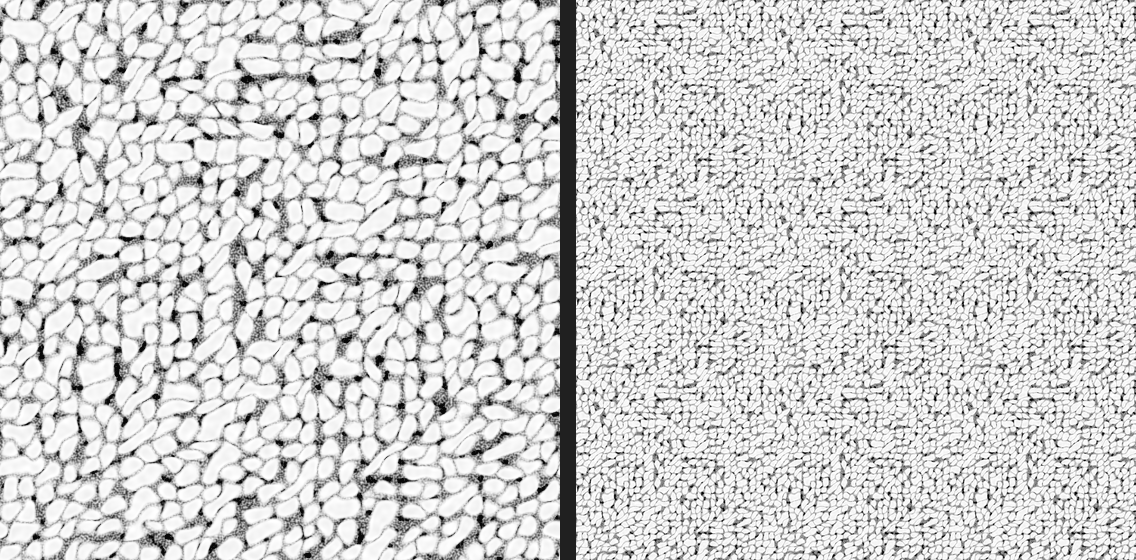
Left, the tile; right, the same tile 3 across and 3 down.
Reproduce this texture procedurally as a Shadertoy shader.

```glsl
// Tiling field of packed pale pebbles with soft, grainy grey gaps and dark pits.

const float PEBBLES = 28.0;      // lattice cells along each side, a multiple of four
const float ROUNDING = 7.5;      // lower values give rounder corners
const float RADIUS = 0.57;       // largest pebble radius in lattice cells
const float LONG_SHARE = 0.24;   // share of even columns that grow long pebbles
const float TAU = 6.2831853;

// Two random values in 0..1 for a lattice cell
vec2 hash2(vec2 cell, uint seed) {
    uvec2 v = uvec2(cell) + uvec2(seed * 1619u, seed * 31337u);
    v = v * 1664525u + 1013904223u;
    v.x += v.y * 1664525u;
    v.y += v.x * 1664525u;
    v ^= v >> 16u;
    v.x += v.y * 1664525u;
    v.y += v.x * 1664525u;
    v ^= v >> 16u;
    return vec2(v & 65535u) / 65535.0;
}

float cornerSlope(vec2 cell, vec2 offset, float period, uint seed) {
    float angle = TAU * hash2(mod(cell, period), seed).x;
    return dot(vec2(cos(angle), sin(angle)), offset);
}

// Gradient noise that wraps after a whole number of cells
float gradientNoise(vec2 uv, float period, uint seed) {
    vec2 p = uv * period;
    vec2 cell = floor(p);
    vec2 f = p - cell;
    vec2 w = f * f * f * (f * (f * 6.0 - 15.0) + 10.0);
    vec2 e = vec2(1.0, 0.0);
    float low = mix(cornerSlope(cell, f, period, seed),
                    cornerSlope(cell + e.xy, f - e.xy, period, seed), w.x);
    float high = mix(cornerSlope(cell + e.yx, f - e.yx, period, seed),
                     cornerSlope(cell + e.xx, f - e.xx, period, seed), w.x);
    return 1.4 * mix(low, high, w.y);
}

float smoothMin(float a, float b, float k) {
    float h = max(k - abs(a - b), 0.0) / k;
    return min(a, b) - 0.25 * k * h * h;
}

// Vector seen in a frame that is stretched along an angle
vec2 stretched(vec2 v, float angle, float stretch) {
    vec2 along = vec2(cos(angle), sin(angle));
    vec2 across = vec2(-along.y, along.x);
    return vec2(dot(v, along) / stretch, dot(v, across) * stretch);
}

// Distance from the origin to the segment a-b
float segmentDistance(vec2 a, vec2 b) {
    vec2 ab = b - a;
    return length(a + ab * clamp(-dot(a, ab) / dot(ab, ab), 0.0, 1.0));
}

vec2 seedPoint(vec2 cell, float count) {
    return cell + 0.5 + 0.6 * (hash2(mod(cell, count), 1u) - 0.5);
}

// Even columns may join a seed of the next column: level or one row up
vec2 partnerStep(float evenColumn) {
    return vec2(1.0, mod(evenColumn * 0.5, 2.0));
}

bool isLong(vec2 cell, float count) {
    return hash2(mod(cell, count), 3u).x < LONG_SHARE;
}

// Rounded distance to the pebble border: high inside, near zero in the gaps
float pebbleDepth(vec2 uv, float count, float flowAngle) {
    vec2 p = uv * count;
    vec2 home = floor(p);
    float nearest = 10.0;
    float total = 0.0;
    for (int y = -2; y <= 2; y++) {
        for (int x = -2; x <= 2; x++) {
            vec2 cell = home + vec2(x, y);
            bool even = mod(cell.x, 2.0) < 0.5;
            vec2 jump = partnerStep(even ? cell.x : cell.x - 1.0);
            if (!even && isLong(cell - jump, count)) continue;

            vec2 shape = hash2(mod(cell, count), 2u);
            float angle = flowAngle + 0.9 * (shape.x - 0.5);
            float stretch = mix(1.1, 1.5, shape.y);
            vec2 a = stretched(seedPoint(cell, count) - p, angle, stretch);
            float d = length(a);
            if (even && isLong(cell, count)) {
                vec2 end = seedPoint(cell + jump, count) - p;
                d = segmentDistance(a, stretched(end, angle, stretch)) + 0.08;
            }
            nearest = min(nearest, d);
            total += exp(-ROUNDING * d);
        }
    }
    float others = max(total - exp(-ROUNDING * nearest), 1e-9);
    float border = -log(others) / ROUNDING - nearest;
    return smoothMin(border, 2.0 * (RADIUS - nearest), 0.2);
}

void mainImage(out vec4 fragColor, in vec2 fragCoord) {
    vec2 uv = fragCoord / iResolution.xy;

    // Slowly turning grain direction and slightly uneven outlines
    float flowAngle = 0.85 + 1.4 * gradientNoise(uv, 4.0, 4u)
                    + 0.3 * gradientNoise(uv, 9.0, 5u);
    vec2 wobble = vec2(gradientNoise(uv, 26.0, 6u), gradientNoise(uv, 26.0, 7u));
    float depth = pebbleDepth(uv + 0.009 * wobble, PEBBLES, flowAngle);

    // Pebble faces: bright rim, faintly mottled middle
    float face = 0.985 - 0.025 * smoothstep(0.3, 0.6, depth)
               + 0.03 * gradientNoise(uv, 64.0, 8u);

    // Gaps: grey shade, small black pits and fine speckles
    float patches = gradientNoise(uv, 60.0, 9u);
    float speckle = gradientNoise(uv, 250.0, 10u);
    float gap = 1.0 - smoothstep(-0.26, 0.28, depth);
    float pit = smoothstep(0.2, 0.5, patches) * (1.0 - smoothstep(-0.06, 0.17, depth));
    float shade = gap * (0.48 + 0.14 * patches + 0.44 * speckle) + 0.5 * pit;

    fragColor = vec4(vec3(clamp(face - shade, 0.03, 1.0)), 1.0);
}
```
